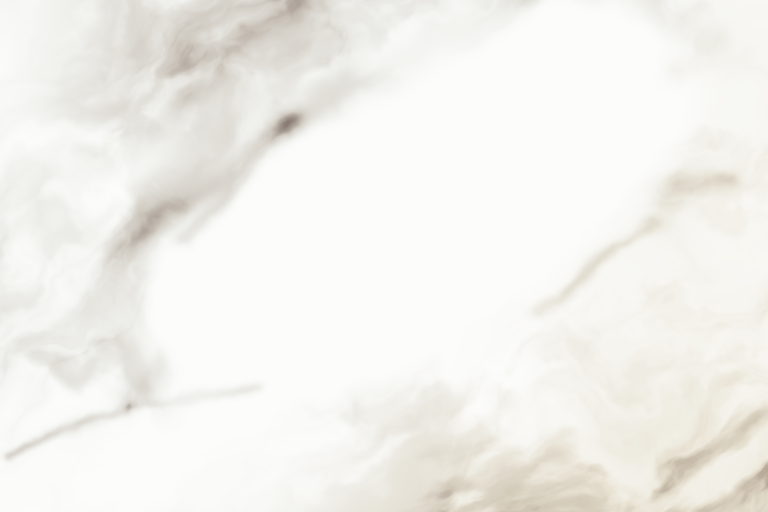
Give the GLSL for this texture, as a WebGL 1 fragment shader.

```glsl
precision highp float;
// White marble slab: a pale lens framed by soft diagonal grey and beige veins.
uniform vec2 u_resolution;

const vec3 WHITE = vec3(0.988, 0.988, 0.982);
const vec3 PALE = vec3(0.93, 0.93, 0.915);
const vec3 GREY = vec3(0.88, 0.87, 0.845);
const vec3 TAUPE = vec3(0.82, 0.80, 0.765);
const vec3 BROWN = vec3(0.71, 0.67, 0.635);
const vec3 UMBER = vec3(0.47, 0.42, 0.39);

float hash(vec2 p) {
  return fract(sin(dot(p, vec2(127.1, 311.7))) * 43758.5453);
}

float noise(vec2 p) {
  vec2 i = floor(p), f = fract(p);
  f = f * f * f * (f * (f * 6.0 - 15.0) + 10.0);
  return mix(mix(hash(i), hash(i + vec2(1.0, 0.0)), f.x),
             mix(hash(i + vec2(0.0, 1.0)), hash(i + vec2(1.0)), f.x), f.y);
}

float fbm(vec2 p) {
  float sum = 0.0, amp = 0.52;
  for (int i = 0; i < 5; i++) {
    sum += amp * noise(p);
    p = mat2(1.6, 1.2, -1.2, 1.6) * p + 7.3;
    amp *= 0.48;
  }
  return sum;
}

// Coordinates along and across a direction given as an angle.
vec2 turn(vec2 p, float angle) {
  float c = cos(angle), s = sin(angle);
  return vec2(c * p.x + s * p.y, c * p.y - s * p.x);
}

// Soft line from a to b.
float vein(vec2 p, vec2 a, vec2 b, float width) {
  vec2 d = b - a;
  float t = clamp(dot(p - a, d) / dot(d, d), 0.0, 1.0);
  float r = length(p - a - d * t) / width;
  return exp(-r * r);
}

float spot(vec2 p, vec2 center, vec2 size) {
  vec2 d = (p - center) / size;
  return exp(-dot(d, d));
}

// Colour ramp from clean stone to the darkest vein.
vec3 stone(float d) {
  vec3 c = mix(WHITE, PALE, clamp(d * 4.0, 0.0, 1.0));
  c = mix(c, GREY, clamp(d * 4.0 - 1.0, 0.0, 1.0));
  c = mix(c, TAUPE, clamp(d * 4.0 - 2.0, 0.0, 1.0));
  c = mix(c, BROWN, clamp(d * 4.0 - 3.0, 0.0, 1.0));
  return mix(c, UMBER, clamp(d * 2.0 - 2.0, 0.0, 1.0));
}

void main() {
  vec2 p = gl_FragCoord.xy / u_resolution.y;
  p.x += 0.75 - 0.5 * u_resolution.x / u_resolution.y;

  // Warped position, so that edges and veins wander.
  vec2 drift = vec2(fbm(p * 5.0 + 3.1), fbm(p * 5.0 + 19.7)) - 0.5;
  vec2 w = p + 0.10 * drift;

  // Clean lens in the middle.
  vec2 l = turn(w - vec2(0.82, 0.61), 0.54) / vec2(0.60, 0.285);
  float outside = smoothstep(0.92, 1.16, length(l));

  // Regions of the slab.
  float lowerRight = smoothstep(0.10, -0.08, w.y - 0.22 * (w.x - 0.5))
                   * smoothstep(0.5, 0.85, w.x);
  float right = smoothstep(0.95, 1.3, w.x);
  float upperLeft = smoothstep(-0.1, 0.2, turn(w - vec2(0.2, 0.4), 0.54).y + 0.1)
                  * smoothstep(1.15, 0.95, w.x);
  float clean = max(spot(p, vec2(0.38, 0.06), vec2(0.36, 0.15)),
                    spot(p, vec2(0.0, 0.88), vec2(0.20, 0.42)));
  clean = max(clean, 0.9 * spot(turn(w - vec2(0.27, 0.66), 0.6), vec2(0.0), vec2(0.19, 0.055)));

  // Cloudy body and thin streaks, both drawn out along the diagonal.
  vec2 q = turn(w, 0.62);
  float cloud = smoothstep(0.36, 0.80, fbm(q * vec2(3.0, 6.5) + 1.5 * drift + 4.0));
  float ridge = 1.0 - abs(2.0 * fbm(q * vec2(3.2, 8.0) + 31.0) - 1.0);
  float streak = pow(ridge, 7.0);
  float grain = smoothstep(0.42, 0.78, fbm(turn(w, 0.42) * vec2(7.0, 18.0) + 11.0));

  float body = cloud * (0.48 + 0.22 * upperLeft) + 0.17 * streak * (0.4 + upperLeft);
  body += 0.09 * right + lowerRight * (0.12 + 0.62 * grain);
  float d = outside * (1.0 - 0.88 * clean) * body;

  // Main veins, broken up along their length.
  float patchy = 0.35 + 0.9 * smoothstep(0.3, 0.7, fbm(q * vec2(5.0, 11.0) + 52.0));
  float band = 0.42 * vein(w, vec2(0.20, 0.48), vec2(0.57, 0.75), 0.026);
  band += 0.36 * vein(w, vec2(0.36, 0.52), vec2(0.57, 0.76), 0.020);
  band += 0.40 * vein(w, vec2(0.57, 0.76), vec2(1.0, 1.01), 0.032);
  band += 0.30 * vein(w, vec2(0.36, 0.80), vec2(0.60, 1.02), 0.040);
  band += 0.25 * vein(w, vec2(0.0, 0.29), vec2(0.22, 0.48), 0.030);
  band += 0.50 * vein(w, vec2(0.0, 0.11), vec2(0.22, 0.23), 0.011);
  band += 0.60 * vein(w, vec2(0.22, 0.23), vec2(0.48, 0.26), 0.011);
  band += 0.80 * vein(w, vec2(0.22, 0.24), vec2(0.31, 0.30), 0.026);
  band += 0.38 * vein(w, vec2(1.07, 0.37), vec2(1.29, 0.55), 0.014);
  band += 0.42 * vein(w, vec2(1.29, 0.55), vec2(1.35, 0.64), 0.020);
  band += 0.42 * vein(w, vec2(1.35, 0.64), vec2(1.43, 0.65), 0.022);
  band += 0.25 * vein(w, vec2(1.32, 0.88), vec2(1.42, 0.92), 0.025);
  d += band * patchy;

  // Beige warmth toward the lower right.
  float warmth = smoothstep(0.5, 1.5, p.x - 0.8 * p.y + 0.3);
  vec3 tint = vec3(0.020, 0.004, -0.030) * warmth * clamp(d * 2.5, 0.0, 1.0);
  gl_FragColor = vec4(stone(d) + tint, 1.0);
}
```
